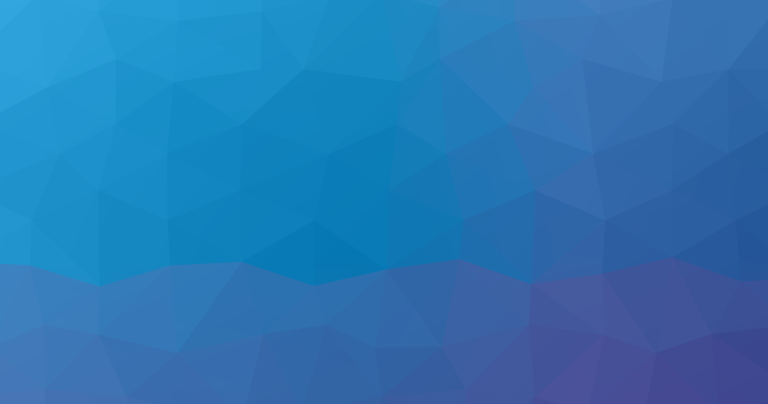
This background is drawn by a Shadertoy shader. Its source:

```glsl
// Low-poly background: a jittered triangle mesh shaded from cyan through blue to violet.

// Mesh layout, in canvas heights, measured from the top left
const vec2 MESH_ORIGIN = vec2(0.111, 0.015);
const vec2 MESH_STEP = vec2(0.1687, 0.1643);
const float JITTER = 0.037;
const float FACET_SLOPE = 0.15;   // share of gradient left inside a facet
const float FACET_TINT = 0.007;   // brightness change between facets

// Jitter waves of each mesh row: x frequency, x peak, y frequency, y peak
const vec4 ROW_WAVES[7] = vec4[7](
    vec4(1.2, 3.5, 1.2, 2.0),
    vec4(2.8, 5.0, 3.59, 0.0),
    vec4(1.4, 0.0, 3.14, 0.0),
    vec4(0.45, 8.0, 3.14, 0.0),
    vec4(0.3, 10.0, 2.0, 1.0),
    vec4(1.4, 3.3, 1.8, 2.0),
    vec4(1.2, 1.3, 1.05, 3.0));

// Horizontal colour ramps, left to right, in 0..255
const vec3 SKY[5] = vec3[5](vec3(50, 166, 222), vec3(36, 155, 212),
    vec3(28, 142, 198), vec3(66, 124, 188), vec3(54, 114, 178));
const vec3 AZURE[5] = vec3[5](vec3(36, 152, 210), vec3(20, 138, 196),
    vec3(14, 127, 185), vec3(56, 114, 180), vec3(40, 96, 160));
const vec3 TEAL[5] = vec3[5](vec3(32, 146, 204), vec3(16, 130, 188),
    vec3(4, 118, 178), vec3(50, 98, 165), vec3(36, 85, 152));
const vec3 LILAC[5] = vec3[5](vec3(62, 132, 194), vec3(46, 122, 184),
    vec3(44, 108, 172), vec3(68, 90, 158), vec3(56, 82, 150));
const vec3 VIOLET[5] = vec3[5](vec3(72, 118, 182), vec3(58, 104, 170),
    vec3(52, 96, 160), vec3(74, 78, 150), vec3(62, 66, 140));

// Heights of the inner ramps; the first and last lie at 0 and 1
const float AZURE_Y = 0.33;
const float TEAL_Y = 0.64;
const float LILAC_Y = 0.70;

vec3 ramp(vec3 stops[5], float x) {
    float t = clamp(x, 0.0, 1.0) * 4.0;
    int i = min(int(t), 3);
    return mix(stops[i], stops[i + 1], t - float(i)) / 255.0;
}

float between(float low, float high, float y) {
    return clamp((y - low) / (high - low), 0.0, 1.0);
}

vec3 gradient(vec2 p) {
    float x = p.x * iResolution.y / iResolution.x;
    vec3 color = mix(ramp(SKY, x), ramp(AZURE, x), between(0.0, AZURE_Y, p.y));
    color = mix(color, ramp(TEAL, x), between(AZURE_Y, TEAL_Y, p.y));
    color = mix(color, ramp(LILAC, x), between(TEAL_Y, LILAC_Y, p.y));
    return mix(color, ramp(VIOLET, x), between(LILAC_Y, 1.0, p.y));
}

vec2 meshVertex(vec2 id) {
    vec4 wave = ROW_WAVES[clamp(int(id.y), 0, 6)];
    vec2 offset = cos(wave.xz * (id.x - wave.yw));
    return MESH_ORIGIN + id * MESH_STEP + JITTER * offset;
}

float cross2(vec2 a, vec2 b) {
    return a.x * b.y - a.y * b.x;
}

// Signed distance to the line a-b, positive on its inner side
float edgeDistance(vec2 p, vec2 a, vec2 b) {
    return cross2(b - a, p - a) / length(b - a);
}

// Adds one facet: colour in rgb, coverage in a
void addFacet(inout vec4 sum, vec2 p, vec2 a, vec2 b, vec2 c) {
    float d = min(edgeDistance(p, a, b),
                  min(edgeDistance(p, b, c), edgeDistance(p, c, a)));
    float coverage = clamp(0.5 + d * iResolution.y, 0.0, 1.0);
    if (coverage <= 0.0) return;
    vec2 center = (a + b + c) / 3.0;
    float tint = sin(center.x * 47.0 + 3.0 * sin(center.y * 31.0));
    vec3 color = gradient(mix(center, p, FACET_SLOPE)) + FACET_TINT * tint;
    sum += vec4(color, 1.0) * coverage;
}

void mainImage(out vec4 fragColor, in vec2 fragCoord) {
    vec2 p = fragCoord / iResolution.y;
    p.y = 1.0 - p.y;
    vec2 home = floor((p - MESH_ORIGIN) / MESH_STEP);
    vec4 sum = vec4(gradient(p), 1.0) * 0.0001;

    // Split each nearby cell along its shorter diagonal
    for (int j = -1; j <= 1; j++) {
        for (int i = -1; i <= 1; i++) {
            vec2 id = home + vec2(i, j);
            vec2 a = meshVertex(id);
            vec2 b = meshVertex(id + vec2(1, 0));
            vec2 c = meshVertex(id + vec2(1, 1));
            vec2 d = meshVertex(id + vec2(0, 1));
            if (distance(a, c) < distance(b, d)) {
                addFacet(sum, p, a, b, c);
                addFacet(sum, p, a, c, d);
            } else {
                addFacet(sum, p, a, b, d);
                addFacet(sum, p, b, c, d);
            }
        }
    }
    fragColor = vec4(sum.rgb / sum.a, 1.0);
}
```
